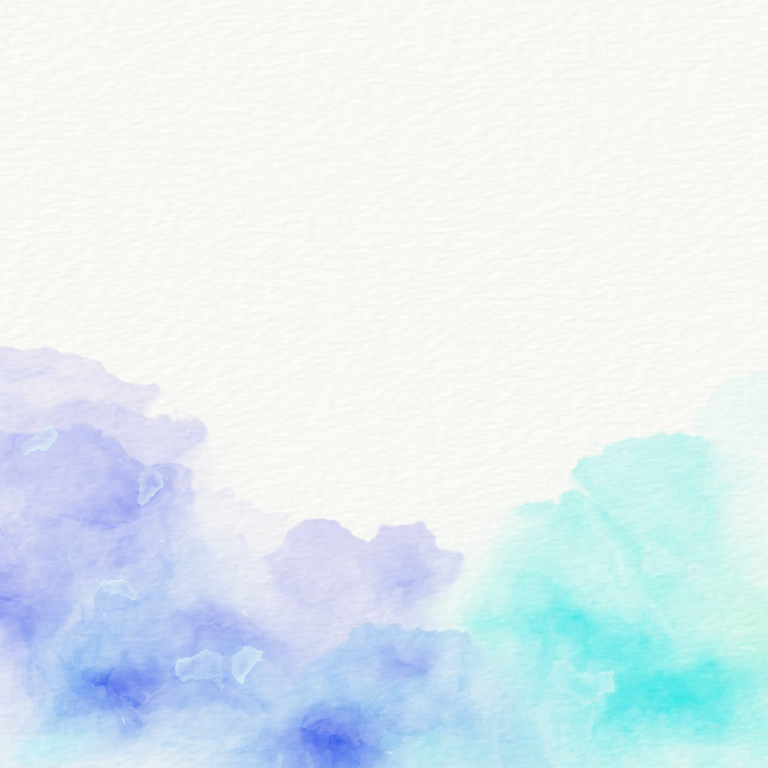
Give the GLSL for this background, as a WebGL 1 fragment shader.

```glsl
precision highp float;
// Watercolour background: blue-violet washes at lower left, turquoise at lower right,
// on white textured paper. Noise-warped ellipses with partly crisp, partly melted edges
// are glazed over each other, then mottled, marked with pale blooms and grained.
uniform vec2 u_resolution;
const vec3 PAPER = vec3(0.973, 0.971, 0.957);
const vec3 LILAC = vec3(0.84, 0.84, 0.95);
const vec3 PERIWINKLE = vec3(0.69, 0.72, 0.95);
const vec3 VIOLET = vec3(0.53, 0.57, 0.94);
const vec3 SKY = vec3(0.60, 0.79, 0.95);
const vec3 COBALT = vec3(0.30, 0.40, 0.92);
const vec3 ICE = vec3(0.74, 0.93, 0.96);
const vec3 AQUA = vec3(0.70, 0.95, 0.93);
const vec3 TURQUOISE = vec3(0.30, 0.91, 0.91);
const vec3 MINT = vec3(0.82, 0.96, 0.91);
const float WARP = 0.15;       // large bends of the wash outlines
const float FINE_WARP = 0.05;  // small crinkles of the outlines
const float MOTTLE = 0.9;      // pigment unevenness
const float GRAIN = 0.055;     // relief of the paper
const int TIDES = 4;           // overlapping dried tide lines
const int SPATTERS = 16;

float hash(vec2 p) {
  return fract(sin(dot(p, vec2(127.1, 311.7))) * 43758.5);
}
float noise(vec2 p) {
  vec2 i = floor(p), f = fract(p);
  f = f * f * (3.0 - 2.0 * f);
  return mix(mix(hash(i), hash(i + vec2(1.0, 0.0)), f.x),
             mix(hash(i + vec2(0.0, 1.0)), hash(i + 1.0), f.x), f.y);
}
float fbm(vec2 p) {
  float sum = 0.0, amp = 0.516;
  for (int i = 0; i < 5; i++) {
    sum += amp * noise(p);
    p = mat2(1.6, 1.2, -1.2, 1.6) * p + 7.3;
    amp *= 0.5;
  }
  return sum;
}
vec2 fbm2(vec2 p) {
  return vec2(fbm(p), fbm(p + 31.7)) - 0.5;
}
// Glaze melting downwards; its upper edge is crisp only in places
void wash(inout vec3 paint, vec2 p, vec2 centre, vec2 radius, vec3 pigment, float amount) {
  vec2 q = (p - centre) / radius;
  float inside = 1.0 - length(q);
  float wet = noise(p * 9.0 + centre * 40.0) - 0.5;
  float softness = mix(0.95, 0.05, smoothstep(0.0, 0.8, q.y + 0.9 * wet));
  paint = mix(paint, pigment, amount * smoothstep(0.0, softness, inside));
}
// Wet pigment pool without an edge
void pool(inout vec3 paint, vec2 p, vec2 centre, vec2 radius, vec3 pigment, float amount) {
  vec2 q = (p - centre) / radius;
  paint = mix(paint, pigment, amount * exp(-1.4 * dot(q, q)));
}
// Pale back-run, lightest near its broken rim
void bloom(inout vec3 paint, vec2 p, vec2 centre, vec2 radius, float amount) {
  float r = length((p - centre) / radius);
  float fill = smoothstep(1.06, 0.94, r) * mix(0.2, 1.0, smoothstep(0.1, 1.0, r));
  paint = mix(paint, mix(ICE, PAPER, 0.5), amount * fill * (0.4 + noise(p * 50.0)));
}
void main() {
  vec2 uv = gl_FragCoord.xy / u_resolution;
  vec2 crinkle = FINE_WARP * fbm2(uv * 24.0);
  vec2 p = uv + WARP * fbm2(uv * 6.0 + 3.0) + crinkle;
  vec3 paint = PAPER;
  // Violet bank on the left
  wash(paint, p, vec2(0.04, 0.44), vec2(0.15, 0.15), LILAC, 0.7);
  wash(paint, p, vec2(0.15, 0.37), vec2(0.15, 0.13), LILAC, 0.7);
  wash(paint, p, vec2(0.33, 0.31), vec2(0.09, 0.08), LILAC, 0.25);
  pool(paint, p, vec2(0.06, 0.22), vec2(0.22, 0.16), PERIWINKLE, 0.8);
  wash(paint, p, vec2(0.09, 0.29), vec2(0.20, 0.14), PERIWINKLE, 0.55);
  wash(paint, p, vec2(0.45, 0.22), vec2(0.14, 0.13), LILAC, 0.85);
  pool(paint, p, vec2(0.38, 0.18), vec2(0.15, 0.08), LILAC, 0.8);
  pool(paint, p, vec2(0.15, 0.34), vec2(0.07, 0.055), VIOLET, 0.65);
  pool(paint, p, vec2(0.0, 0.25), vec2(0.09, 0.08), VIOLET, 0.5);
  pool(paint, p, vec2(0.50, 0.26), vec2(0.04, 0.05), PERIWINKLE, 0.45);
  // Turquoise bank on the right
  wash(paint, p, vec2(1.00, 0.42), vec2(0.08, 0.09), AQUA, 0.2);
  wash(paint, p, vec2(0.90, 0.30), vec2(0.19, 0.16), AQUA, 0.75);
  wash(paint, p, vec2(0.75, 0.23), vec2(0.19, 0.15), AQUA, 0.75);
  pool(paint, p, vec2(0.82, 0.08), vec2(0.28, 0.20), AQUA, 0.95);
  pool(paint, p, vec2(0.98, 0.16), vec2(0.09, 0.15), MINT, 0.8);
  pool(paint, p, vec2(0.75, 0.17), vec2(0.11, 0.06), TURQUOISE, 0.7);
  pool(paint, p, vec2(0.87, 0.08), vec2(0.11, 0.07), TURQUOISE, 0.85);
  // Blue foot joining both banks
  pool(paint, p, vec2(0.17, 0.14), vec2(0.17, 0.14), SKY, 0.8);
  pool(paint, p, vec2(0.44, 0.03), vec2(0.28, 0.11), SKY, 0.95);
  wash(paint, p, vec2(0.50, 0.08), vec2(0.20, 0.12), SKY, 0.5);
  pool(paint, p, vec2(0.27, 0.19), vec2(0.07, 0.05), VIOLET, 0.6);
  pool(paint, p, vec2(0.19, 0.11), vec2(0.09, 0.05), COBALT, 0.75);
  pool(paint, p, vec2(0.43, 0.03), vec2(0.12, 0.06), COBALT, 0.8);
  pool(paint, p, vec2(0.50, 0.15), vec2(0.05, 0.03), VIOLET, 0.5);
  pool(paint, p, vec2(0.05, 0.06), vec2(0.09, 0.06), ICE, 0.9);
  pool(paint, p, vec2(0.57, 0.01), vec2(0.07, 0.04), AQUA, 0.6);
  // Uneven pigment, granulation and tide lines scale the ink density
  float density = 1.0 + MOTTLE * (fbm(p * 9.0 + 11.0) - 0.5) + 0.35 * (fbm(uv * 60.0) - 0.5);
  for (int i = 0; i < TIDES; i++) {
    float k = float(i), field = fbm(p * (6.0 + 4.0 * k) + 19.0 * k) - 0.5;
    density += 0.16 * (smoothstep(0.0, 0.015, field) * exp(-9.0 * max(field, 0.0)) - 0.3);
  }
  paint = PAPER - (PAPER - paint) * density;
  // Back-runs and scattered droplets
  vec2 b = uv + crinkle * 1.3;
  bloom(paint, b, vec2(0.19, 0.37), vec2(0.017, 0.026), 0.5);
  bloom(paint, b, vec2(0.06, 0.425), vec2(0.024, 0.014), 0.7);
  bloom(paint, b, vec2(0.15, 0.235), vec2(0.022, 0.014), 0.5);
  bloom(paint, b, vec2(0.255, 0.13), vec2(0.032, 0.022), 0.55);
  bloom(paint, b, vec2(0.325, 0.135), vec2(0.022, 0.02), 0.6);
  bloom(paint, b, vec2(0.765, 0.105), vec2(0.036, 0.024), 0.55);
  bloom(paint, b, vec2(0.91, 0.26), vec2(0.02, 0.014), 1.0);
  for (int i = 0; i < SPATTERS; i++) {
    vec2 seed = vec2(float(i), 4.0), spot = vec2(hash(seed), 0.35 * hash(seed + 9.0));
    float size = mix(0.001, 0.005, hash(seed + 17.0));
    paint = mix(paint, PAPER, 0.45 * smoothstep(size, size * 0.5, length(b - spot)));
  }
  // Paper relief lit from the upper left
  vec2 g = uv * vec2(85.0, 210.0);
  paint += GRAIN * (fbm(g) - fbm(g + vec2(-0.3, 0.5)));
  gl_FragColor = vec4(clamp(paint, 0.0, 1.0), 1.0);
}
```
